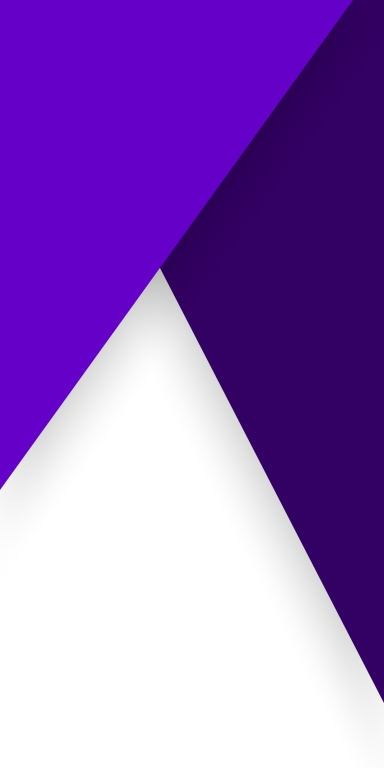
Give the GLSL for this background, as a WebGL 1 fragment shader.

```glsl
precision highp float;
// Layered paper background: a violet sheet over a dark indigo sheet on white.
// Each sheet is a half-plane given by a signed distance to its slanted edge,
// and casts a soft shadow that thins out toward the canvas borders.

#define VIOLET vec3(0.392, 0.0, 0.784)
#define INDIGO vec3(0.2, 0.0, 0.392)
#define PAPER vec3(1.0)
#define VIOLET_START vec2(0.0, 0.724)
#define VIOLET_END vec2(0.919, 2.0)
#define INDIGO_START vec2(0.4167, 1.302)
#define INDIGO_END vec2(1.0, 0.169)
#define SHADOW_REACH 0.16
#define SHADOW_STRENGTH 0.3

uniform vec2 u_resolution;

// Signed distance to the line a-b, positive on the right of its direction.
float edgeDistance(vec2 p, vec2 a, vec2 b) {
  vec2 along = normalize(b - a);
  return dot(p - a, vec2(along.y, -along.x));
}

// Smooth coverage of the sheet, one where the distance is negative.
float coverage(float d, float softness) {
  return 1.0 - smoothstep(-softness, softness, d);
}

// Shadow fade near a canvas border, from the distance inside it.
float borderFade(float inside) {
  return smoothstep(-0.07, 0.13, inside);
}

void main() {
  // Canvas units: width 1, height 2.
  vec2 p = gl_FragCoord.xy / u_resolution * vec2(1.0, 2.0);
  float pixel = 0.7 / u_resolution.x;

  float violetEdge = edgeDistance(p, VIOLET_START, VIOLET_END);
  float indigoEdge = edgeDistance(p, INDIGO_START, INDIGO_END);

  // Indigo sheet and its shadow on the paper.
  float indigoShadow = coverage(indigoEdge, SHADOW_REACH) * borderFade(1.0 - p.x);
  vec3 color = PAPER * (1.0 - SHADOW_STRENGTH * indigoShadow);
  color = mix(color, INDIGO, coverage(indigoEdge, pixel));

  // Violet sheet and its shadow on everything below.
  float violetShadow = coverage(violetEdge, SHADOW_REACH)
    * borderFade(p.x) * borderFade(2.0 - p.y);
  color *= 1.0 - SHADOW_STRENGTH * violetShadow;
  color = mix(color, VIOLET, coverage(violetEdge, pixel));

  gl_FragColor = vec4(color, 1.0);
}
```
